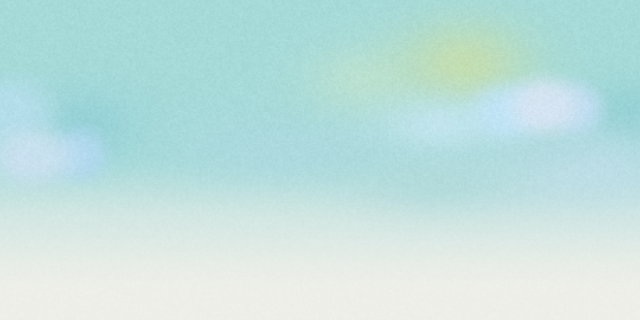
A Shadertoy shader for this background:

```glsl
// A hazy pastel sky: turquoise air fades down into cream mist, with a dim
// yellow sun and soft blue clouds. Elliptical glows and puffs are blended
// over a vertical gradient, then a fine paper grain is added.

// Sine-free hash of a grid cell, 0 to 1.
float hash(vec2 cell) {
    vec3 q = fract(vec3(cell.xyx) * 0.1031);
    q += dot(q, q.yzx + 33.33);
    return fract((q.x + q.y) * q.z);
}

// Smoothly interpolated value noise.
float noise(vec2 p) {
    vec2 cell = floor(p), f = fract(p);
    f = f * f * (3.0 - 2.0 * f);
    return mix(mix(hash(cell), hash(cell + vec2(1, 0)), f.x),
               mix(hash(cell + vec2(0, 1)), hash(cell + vec2(1, 1)), f.x), f.y);
}

// Wide Gaussian falloff around an ellipse centre.
float glow(vec2 p, vec2 centre, vec2 radius) {
    vec2 d = (p - centre) / radius;
    return exp(-dot(d, d));
}

// Fuller body with a soft rim, for cloud lobes.
float puff(vec2 p, vec2 centre, vec2 radius) {
    return 1.0 - smoothstep(0.25, 1.0, length((p - centre) / radius));
}

vec3 skyGradient(float y) {
    vec3 cream = vec3(0.93, 0.935, 0.91);
    vec3 mist = vec3(0.81, 0.90, 0.885);
    vec3 turquoise = vec3(0.65, 0.855, 0.85);
    vec3 sky = mix(cream, mist, smoothstep(0.08, 0.40, y));
    return mix(sky, turquoise, smoothstep(0.31, 0.54, y));
}

void mainImage(out vec4 fragColor, in vec2 fragCoord) {
    // Height runs 0 to 1 and width 0 to 2 at any canvas size.
    vec2 p = fragCoord / iResolution.xy * vec2(2.0, 1.0);
    vec3 color = skyGradient(p.y);

    // Broad haze and deeper teal pockets
    color = mix(color, vec3(0.68, 0.85, 0.88), 0.75 * glow(p, vec2(0.88, 0.54), vec2(0.36, 0.11)));
    color = mix(color, vec3(0.69, 0.85, 0.855), 0.75 * glow(p, vec2(1.38, 0.43), vec2(0.27, 0.10)));
    color = mix(color, vec3(0.57, 0.81, 0.84), 0.75 * glow(p, vec2(0.27, 0.61), vec2(0.16, 0.11)));
    color = mix(color, vec3(0.57, 0.81, 0.83), 0.80 * glow(p, vec2(1.96, 0.64), vec2(0.14, 0.10)));
    color = mix(color, vec3(0.75, 0.87, 0.91), 0.85 * glow(p, vec2(1.86, 0.47), vec2(0.27, 0.12)));

    // Sun and the pale green light beside it
    color = mix(color, vec3(0.74, 0.885, 0.82), 0.85 * glow(p, vec2(1.13, 0.75), vec2(0.18, 0.11)));
    color = mix(color, vec3(0.77, 0.87, 0.69), 0.95 * glow(p, vec2(1.45, 0.80), vec2(0.20, 0.13)));

    // Right cloud: trailing wisp, blue middle, bright crown, right lobe
    color = mix(color, vec3(0.77, 0.90, 0.94), 0.90 * glow(p, vec2(1.38, 0.61), vec2(0.19, 0.085)));
    color = mix(color, vec3(0.76, 0.895, 0.97), 0.90 * puff(p, vec2(1.59, 0.65), vec2(0.17, 0.13)));
    color = mix(color, vec3(0.76, 0.87, 0.95), 0.90 * puff(p, vec2(1.80, 0.66), vec2(0.12, 0.12)));
    color = mix(color, vec3(0.84, 0.895, 0.95), 0.95 * puff(p, vec2(1.70, 0.67), vec2(0.15, 0.13)));
    color = mix(color, vec3(0.70, 0.85, 0.88), 0.50 * glow(p, vec2(1.70, 0.535), vec2(0.14, 0.04)));

    // Left cloud: faint upper lobe, blue right rim, bright body
    color = mix(color, vec3(0.71, 0.87, 0.92), 0.90 * puff(p, vec2(0.03, 0.65), vec2(0.20, 0.15)));
    color = mix(color, vec3(0.70, 0.85, 0.94), 0.90 * puff(p, vec2(0.25, 0.515), vec2(0.12, 0.12)));
    color = mix(color, vec3(0.79, 0.88, 0.94), 0.95 * puff(p, vec2(0.10, 0.51), vec2(0.19, 0.13)));

    // Paper grain, calmer in the cream mist
    float grain = noise(p * 230.0) + 0.5 * noise(p * 110.0 + 17.0) - 0.75;
    color += grain * mix(0.012, 0.03, smoothstep(0.15, 0.6, p.y));

    fragColor = vec4(clamp(color, 0.0, 1.0), 1.0);
}
```
